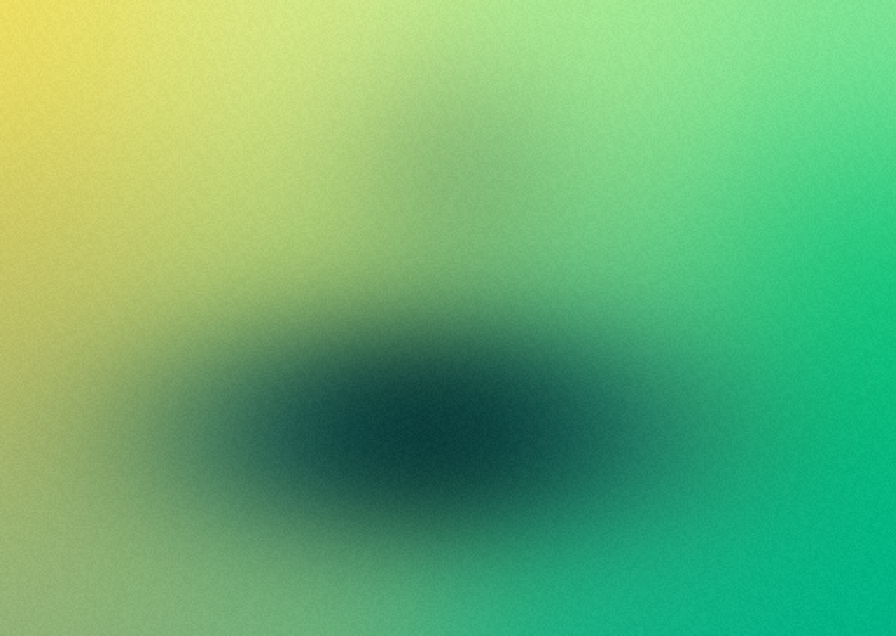
Reproduce this background procedurally as a Shadertoy shader.

```glsl
// Soft yellow-to-green mesh gradient with a dark teal blurred ellipse and fine grain.

// Gradient mesh: rows run from bottom to top, columns from left to right
const int COLUMNS = 4;
const int ROWS = 3;
const vec3 MESH[12] = vec3[12](
    vec3(0.56, 0.69, 0.47), vec3(0.43, 0.68, 0.48), vec3(0.03, 0.69, 0.52), vec3(0.00, 0.70, 0.53),
    vec3(0.76, 0.75, 0.39), vec3(0.66, 0.78, 0.43), vec3(0.39, 0.77, 0.50), vec3(0.00, 0.75, 0.47),
    vec3(0.95, 0.88, 0.37), vec3(0.86, 0.92, 0.54), vec3(0.67, 0.93, 0.59), vec3(0.52, 0.90, 0.59));
const vec2 MESH_SOFTNESS = vec2(0.22, 0.34);

// Dark ellipse
const vec2 SHADOW_CENTER = vec2(0.478, 0.322);
const vec2 SHADOW_RADIUS = vec2(0.31, 0.195);
const vec3 SHADOW_CORE = vec3(0.035, 0.235, 0.23);
const vec3 SHADOW_RIM = vec3(0.05, 0.31, 0.31);
const float SHADOW_FALLOFF = 1.25;
const float SHADOW_STRENGTH = 0.97;

// Faint smudge above the ellipse
const vec2 SMUDGE_CENTER = vec2(0.505, 0.73);
const vec2 SMUDGE_RADIUS = vec2(0.13, 0.19);
const vec3 SMUDGE_COLOR = vec3(0.25, 0.42, 0.32);
const float SMUDGE_STRENGTH = 0.24;

// Film grain, in cells per canvas height
const float GRAIN_CELLS = 364.0;
const float GRAIN_AMOUNT = 0.035;

float hash(vec2 p) {
    return fract(sin(dot(p, vec2(12.9898, 78.233))) * 43758.5453);
}

// Squared distance in units of the ellipse radius
float ellipseDistance2(vec2 p, vec2 center, vec2 radius) {
    vec2 d = (p - center) / radius;
    return dot(d, d);
}

// Blend of the mesh colours by normalized Gaussian weights
vec3 meshGradient(vec2 uv) {
    vec3 sum = vec3(0.0);
    float total = 0.0;
    for (int row = 0; row < ROWS; row++) {
        for (int col = 0; col < COLUMNS; col++) {
            vec2 node = vec2(col, row) / vec2(COLUMNS - 1, ROWS - 1);
            float weight = exp(-ellipseDistance2(uv, node, MESH_SOFTNESS));
            sum += weight * MESH[row * COLUMNS + col];
            total += weight;
        }
    }
    return sum / total;
}

void mainImage(out vec4 fragColor, in vec2 fragCoord) {
    vec2 uv = fragCoord / iResolution.xy;
    vec3 color = meshGradient(uv);

    // Smudge
    float smudge = exp(-ellipseDistance2(uv, SMUDGE_CENTER, SMUDGE_RADIUS));
    color = mix(color, SMUDGE_COLOR, SMUDGE_STRENGTH * smudge);

    // Ellipse, bluer toward its left and right ends
    float shadow = exp(-pow(ellipseDistance2(uv, SHADOW_CENTER, SHADOW_RADIUS), SHADOW_FALLOFF));
    float rim = smoothstep(0.0, 0.9, abs(uv.x - SHADOW_CENTER.x) / SHADOW_RADIUS.x);
    color = mix(color, mix(SHADOW_CORE, SHADOW_RIM, rim), SHADOW_STRENGTH * shadow);

    // Grain
    vec2 cell = floor(fragCoord / iResolution.y * GRAIN_CELLS);
    color += GRAIN_AMOUNT * (hash(cell) - 0.5);

    fragColor = vec4(clamp(color, 0.0, 1.0), 1.0);
}
```
